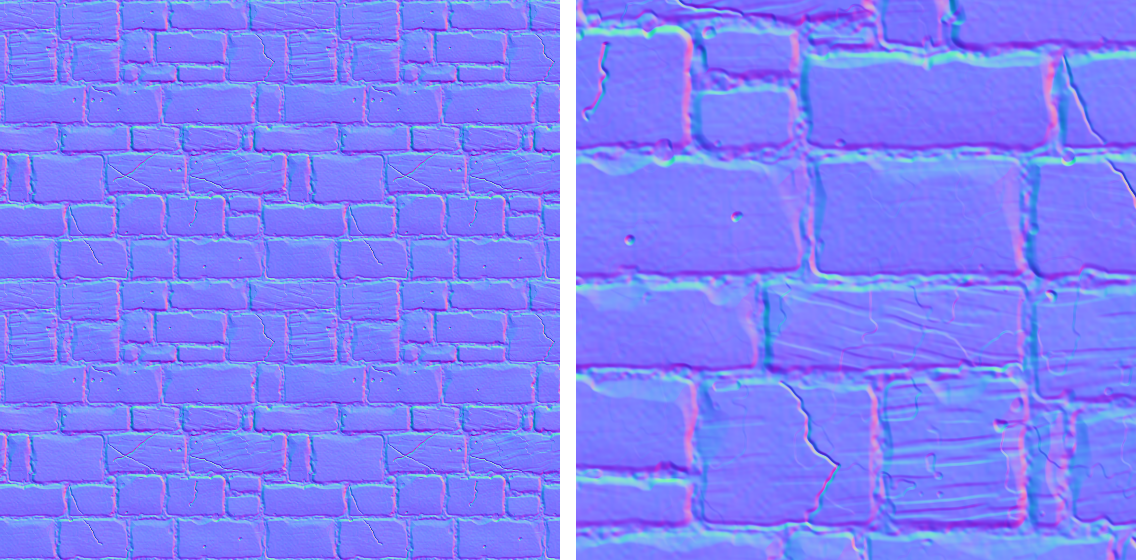
Left: the whole. Right: its middle third, enlarged.
This texture map is drawn by a WebGL 1 fragment shader. Its source:

```glsl
precision highp float;
// Tangent-space normal map of a worn stone wall, tiled two by two.
// Courses are cut into rounded blocks, whose height field gets bevels, scratches,
// cracks and pits; central differences of that height give the normal colour.
uniform vec2 u_resolution;
const float TILE = 384.0;   // layout units per tile, y pointing down
const float REPEATS = 2.0;

float hash(vec2 p) { return fract(sin(dot(p, vec2(127.1, 311.7))) * 43758.5453); }

// Value noise with a whole number of lattice cells per tile
float noise(vec2 p, vec2 cells) {
  p *= cells / TILE;
  vec2 i = floor(p), f = fract(p);
  f = f * f * (3.0 - 2.0 * f);
  vec2 a = mod(i, cells), b = mod(i + 1.0, cells);
  return mix(mix(hash(a), hash(vec2(b.x, a.y)), f.x),
             mix(hash(vec2(a.x, b.y)), hash(b), f.x), f.y);
}
vec2 noise2(vec2 p, float cells) {
  return vec2(noise(p, vec2(cells)), noise(p + 57.0, vec2(cells))) - 0.5;
}
vec2 wrapDelta(vec2 d) { return mod(d + 0.5 * TILE, TILE) - 0.5 * TILE; }

// Block bounds (left, top, right, bottom) in a course with four joints
vec4 course(float x, vec4 j, float top, float bottom) {
  x = j.x + mod(x - j.x, TILE);
  vec2 s = x < j.y ? j.xy : x < j.z ? j.yz : x < j.w ? j.zw : vec2(j.w, j.x + TILE);
  return vec4(s.x, top, s.y, bottom);
}
void cutX(inout vec4 b, vec2 p, float x) {
  if (p.x < x) b.z = min(b.z, x); else b.x = max(b.x, x);
}
void cutY(inout vec4 b, vec2 p, float y) {
  if (p.y < y) b.w = min(b.w, y); else b.y = max(b.y, y);
}

// Seven courses, some with stepped or subdivided blocks
vec4 blockAt(vec2 p) {
  float stepA = p.x > 79.0 && p.x < 165.0 ? 58.0 : 43.5;
  float stepE = p.x > 10.0 && p.x < 144.0 ? 280.0 : 267.0;
  vec4 b;
  if (p.y < stepA) return course(p.x, vec4(79, 165, 231, 341), 0.0, stepA);
  if (p.y < 115.0) {
    b = course(p.x, vec4(11, 79, 165, 311), stepA, 115.0);
    if (b.x == 79.0) cutX(b, p, 97.0);
    if (b.x == 165.0) {
      cutY(b, p, 89.5);
      if (p.y < 89.5) cutX(b, p, 211.5);
      else { cutX(b, p, 189.5); cutX(b, p, 242.5); }
    }
    return b;
  }
  if (p.y < 172.0) return course(p.x, vec4(3, 118, 223, 350), 115.0, 172.0);
  if (p.y < 209.5) {
    b = course(p.x, vec4(83, 178, 249, 347), 172.0, 209.5);
    if (b.x == 249.0) cutX(b, p, 331.0);
    return b;
  }
  if (p.y < stepE) return course(p.x, vec4(10, 42, 144, 257), 209.5, stepE);
  if (p.y >= 326.0) return course(p.x, vec4(78, 177, 242, 362), 326.0, TILE);
  b = course(p.x, vec4(91, 158, 226, 358), 267.0, 326.0);
  if (b.x == 226.0) {
    cutX(b, p, 310.0);
    if (b.x == 310.0) cutY(b, p, 293.5);
  } else if (b.x != 158.0) {
    cutY(b, p, 280.0);
    if (p.y < 280.0) b = b.x > 300.0 ? vec4(358, 267, 394, 280) : vec4(144, 267, 158, 280);
  }
  return b;
}

// Soft weight around a point, wrapping across the tile
float near(vec2 p, vec2 c, vec2 size) {
  vec2 d = wrapDelta(p - c) / size;
  return exp(-dot(d, d));
}
float crack(vec2 p, vec2 a, vec2 b) {
  vec2 v = wrapDelta(p - a), s = b - a;
  vec2 d = v - s * clamp(dot(v, s) / dot(s, s), 0.0, 1.0);
  return exp(-dot(d, d));
}
float cracks(vec2 p) {
  float c = crack(p, vec2(350, 46), vec2(373, 85)) + crack(p, vec2(373, 85), vec2(361, 113));
  c += crack(p, vec2(147, 226), vec2(214, 265)) + crack(p, vec2(216, 212), vec2(158, 248));
  c += crack(p, vec2(262, 240), vec2(330, 264)) + crack(p, vec2(94, 284), vec2(112, 320));
  c += crack(p, vec2(112, 330), vec2(142, 360)) + crack(p, vec2(122, 120), vec2(160, 131));
  return min(c + crack(p, vec2(270, 275), vec2(262, 310)), 1.0);
}
// Scattered round dents, denser on one block
float pits(vec2 p) {
  vec2 cell = mod(floor(p / 12.0), TILE / 12.0);
  float chance = 0.015 + 0.5 * near(p, vec2(155, 138), vec2(28, 14));
  vec2 c = 4.5 + 3.0 * vec2(hash(cell + 7.0), hash(cell + 19.0));
  float r = 1.5 + 2.5 * hash(cell + 31.0);
  return step(hash(cell + 3.0), chance) * (1.0 - smoothstep(0.3 * r, r, length(mod(p, 12.0) - c)));
}

float height(vec2 p) {
  vec2 wobble = noise2(p, 26.0), jag = noise2(p, 90.0);
  float fine = noise(p, vec2(150)), broad = noise(p + 21.0, vec2(20)), swell = noise(p + 5.0, vec2(10));
  float wear = smoothstep(0.4, 0.85, noise(p + 83.0, vec2(15)));
  vec2 q = mod(p + 3.0 * wobble + 1.2 * jag, TILE);
  vec4 b = blockAt(q);
  q.x = b.x + mod(q.x - b.x, TILE);
  vec2 c = 0.5 * (b.xy + b.zw), halfSize = 0.5 * (b.zw - b.xy), v = q - c;
  // Crisp rim, widened where worn and steep below, over an uneven mortar floor
  float r = min(4.0 + 6.0 * hash(c + 5.0), min(halfSize.x, halfSize.y));
  vec2 k = abs(v) - halfSize + r, side = v / halfSize;
  float inside = r - length(max(k, 0.0)) - min(max(k.x, k.y), 0.0) - 0.3;
  inside -= 2.5 * smoothstep(0.7, 0.95, noise(p + 31.0, vec2(48)));
  float body = smoothstep(0.0, 3.2, inside);
  float soft = mix(mix(4.5, 15.0, wear), 5.0, smoothstep(-0.5, 0.6, side.y));
  float h = mix(2.6 * noise(p + 83.0, vec2(34)), 2.2, body) + 2.2 * smoothstep(0.0, soft, inside);
  // Face relief: lean, droop, swells, grain, slanted scratches and flaked layers
  float rough = 0.1 + near(c, vec2(66, 52), vec2(75, 50)) + 0.8 * near(c, vec2(272, 220), vec2(95, 40));
  vec2 lean = vec2(hash(c), hash(c + 11.0)) - 0.5;
  vec2 streak = p + vec2(0.0, 0.5 * lean.x * v.x + 3.0 * wobble.y);
  float groove = smoothstep(0.45, 0.9, noise(streak, vec2(16, 120)));
  float flake = smoothstep(0.56, 0.62, broad + 0.25 * jag.x + 0.1 * wobble.x);
  float face = 0.1 * dot(v, lean) - 0.075 * v.y * max(side.y, 0.0) + 2.2 * swell + 0.9 * broad + 0.2 * fine;
  face -= min(rough, 1.0) * (0.8 * groove + 0.7 * flake);
  face -= 1.4 * cracks(p + 8.0 * wobble + 3.0 * jag) * (0.4 + broad) + 1.6 * pits(p + 2.0 * jag);
  return h + body * (face - 1.5) + (1.0 - body) * (fine + 1.2 * jag.x);
}

void main() {
  vec2 uv = gl_FragCoord.xy / u_resolution, e = vec2(0.6, 0.0);
  vec2 p = mod(vec2(uv.x, 1.0 - uv.y) * REPEATS * TILE, TILE);
  vec2 grad = vec2(height(p + e.xy) - height(p - e.xy), height(p + e.yx) - height(p - e.yx)) / (2.0 * e.x);
  gl_FragColor = vec4(0.5 + 0.5 * normalize(vec3(-grad.x - 0.02, grad.y, 1.0)), 1.0);
}
```
